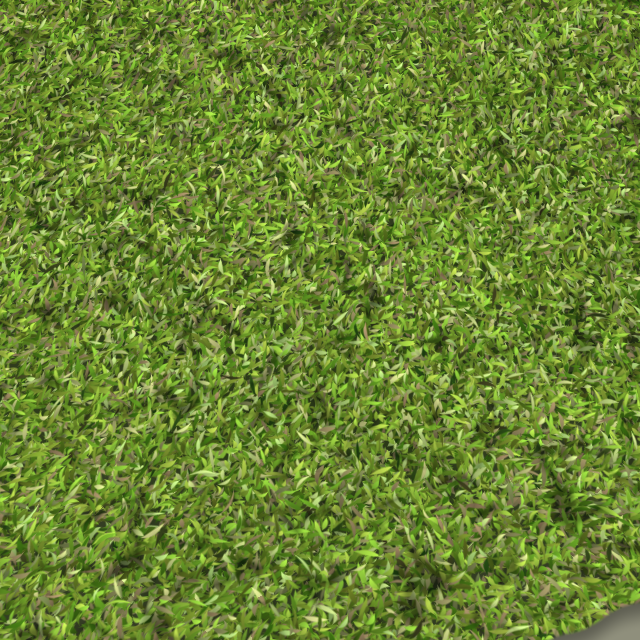
Write a three.js fragment shader that draws this texture.

```glsl
#define DEEP vec3(0.16, 0.22, 0.08)
#define SHADE vec3(0.25, 0.36, 0.08)
#define LEAF vec3(0.38, 0.51, 0.14)
#define BRIGHT vec3(0.53, 0.68, 0.22)
#define PALE vec3(0.64, 0.71, 0.43)
#define DRY vec3(0.47, 0.46, 0.30)
#define STONE vec3(0.52, 0.52, 0.45)
#define CELLS 40.0
#define LAYERS 12
#define SOFTNESS 0.085
#define PERSPECTIVE 0.6
#define HOLLOW_DEPTH 0.42

varying vec2 vUv;

vec4 hash4(vec2 p) {
  vec4 q = fract(p.xyxy * vec4(0.1031, 0.1030, 0.0973, 0.1099));
  q += dot(q, q.wzxy + 33.33);
  return fract((q.xxyz + q.yzzw) * q.zywx);
}

// Broad drifting patches, about -1 to 1
float patches(vec2 p) {
  p += 0.12 * sin(p.yx * 9.0 + vec2(1.3, 4.1));
  return 0.5 * sin(p.x * 8.0 + p.y * 5.0) + 0.3 * sin(p.y * 17.0 - p.x * 11.0)
       + 0.2 * sin(p.x * 31.0 + p.y * 23.0);
}

// Cellular noise: distance to the nearest tuft centre
float tuftDistance(vec2 p) {
  vec2 cell = floor(p);
  float nearest = 2.0;
  for (int y = -1; y <= 1; y++) {
    for (int x = -1; x <= 1; x++) {
      vec2 id = cell + vec2(float(x), float(y));
      nearest = min(nearest, length(id + hash4(id + 91.0).xy - p));
    }
  }
  return nearest;
}

vec3 bladeColor(float pick, float tint, float dryness) {
  vec3 color = DEEP;
  color = mix(color, SHADE, step(0.03, pick));
  color = mix(color, LEAF, step(0.20, pick));
  color = mix(color, BRIGHT, step(0.52, pick));
  color = mix(color, PALE, step(0.75, pick));
  color = mix(color, DRY, step(0.96 - 0.14 * dryness, pick));
  // Some blades lean to straw, others to fresh green
  color += vec3(0.11, -0.03, 0.05) * (tint - 0.5);
  return color * (0.86 + 0.28 * fract(tint * 7.3));
}

// Coverage in x, position from base (-1) to tip (1) in y
vec2 blade(vec2 d, float angle, float halfLength, float halfWidth, float bend) {
  vec2 along = vec2(cos(angle), sin(angle));
  float u = dot(d, along) / halfLength;
  float across = dot(d, vec2(-along.y, along.x)) - bend * u * u;
  float edge = abs(across) - halfWidth * (1.0 - u * u);
  return vec2(1.0 - smoothstep(-SOFTNESS, SOFTNESS, edge), clamp(u, -1.0, 1.0));
}

vec3 grass(vec2 uv) {
  // Blades shrink toward the top
  vec2 ground = vec2((uv.x - 0.5) * (1.0 + PERSPECTIVE * uv.y),
                     uv.y + 0.5 * PERSPECTIVE * uv.y * uv.y) + 2.0;
  float drift = patches(uv);
  float ends = smoothstep(0.35, 0.0, uv.y) + smoothstep(0.65, 1.0, uv.y);
  float dryness = clamp(0.45 + 0.4 * drift + 0.4 * ends, 0.0, 1.0);
  float lean = 1.0 + 0.45 * patches(uv.yx * 1.3 + 3.0);

  // Bare shadowed soil
  vec3 color = mix(DEEP, vec3(0.22, 0.23, 0.17), 0.6 * dryness);

  for (int i = 0; i < LAYERS; i++) {
    float layer = float(i);
    float height = layer / float(LAYERS - 1);
    vec2 p = ground * CELLS + layer * vec2(0.37, 0.61);
    vec2 cell = floor(p);
    for (int y = -1; y <= 1; y++) {
      for (int x = -1; x <= 1; x++) {
        vec2 id = cell + vec2(float(x), float(y));
        vec4 place = hash4(id + layer * 17.0);
        vec4 look = hash4(id + layer * 29.0 + 311.0);
        float angle = lean + (place.z - 0.5) * 2.7;
        float halfLength = mix(0.32, 0.92, place.w * place.w);
        float halfWidth = mix(0.09, 0.18, look.x);
        vec2 b = blade(p - id - place.xy, angle, halfLength, halfWidth,
                       0.4 * (look.y - 0.5));
        float light = mix(0.82, 1.13, height) * (1.0 + 0.14 * b.y);
        color = mix(color, bladeColor(look.z, look.w, dryness) * light, b.x);
      }
    }
  }

  // Shadowed hollows between tufts
  vec2 wobble = 0.25 * sin(ground.yx * 67.0 + 2.0 * sin(ground * 41.0));
  float hollow = smoothstep(0.48, 0.95, tuftDistance(ground * 19.0 + wobble));
  return color * (1.03 - HOLLOW_DEPTH * hollow) * (1.0 + 0.05 * drift);
}

void main() {
  vec3 color = grass(vUv);

  // Blurred stone edge in the lower right corner
  float rise = 0.45 * (vUv.x - 0.865) - vUv.y + 0.004 * sin(vUv.x * 60.0);
  vec3 stone = STONE * mix(0.72, 1.08, smoothstep(0.0, 0.045, rise));
  color = mix(color, stone, smoothstep(-0.004, 0.005, rise));

  gl_FragColor = vec4(clamp(color, 0.0, 1.0), 1.0);
}
```
